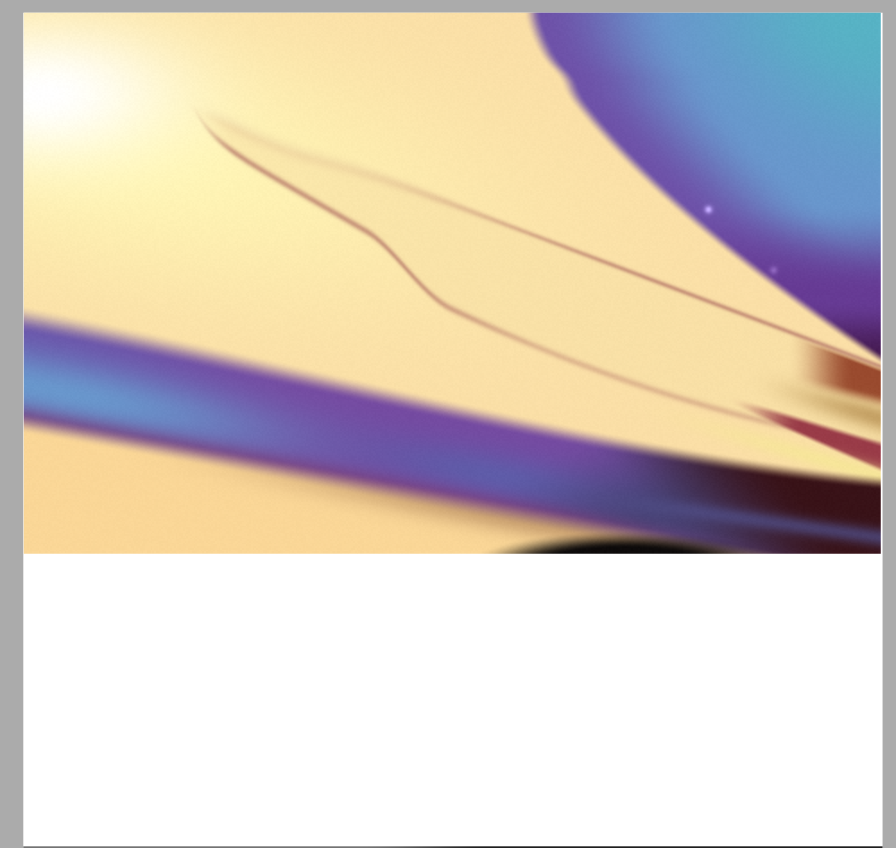
Give the GLSL for this background, as a Shadertoy shader.

```glsl
#define FRAME_GREY vec3(0.67)
#define PHOTO_LOW vec2(0.0265, 0.347)
#define PHOTO_HIGH vec2(0.983, 0.985)
#define PEACH vec3(0.98, 0.87, 0.65)
#define LEMON vec3(1.0, 0.965, 0.71)
#define VIOLET vec3(0.46, 0.29, 0.63)
#define SKY vec3(0.41, 0.59, 0.80)
#define TEAL vec3(0.34, 0.70, 0.77)
#define MAROON vec3(0.22, 0.07, 0.09)
#define RUST vec3(0.60, 0.29, 0.18)
#define VEIN vec3(0.70, 0.45, 0.40)
#define GRAIN 0.012

float hash(vec2 p) {
    vec3 h = fract(vec3(p.xyx) * 0.1031);
    h += dot(h, h.yzx + 33.33);
    return fract((h.x + h.y) * h.z);
}

float bell(float x, float width) {
    x /= width;
    return exp(-x * x);
}

float boxMask(vec2 p, vec2 low, vec2 high) {
    vec2 m = clamp((p - low) * iResolution.xy + 0.5, 0.0, 1.0)
           * clamp((high - p) * iResolution.xy + 0.5, 0.0, 1.0);
    return m.x * m.y;
}

// Heights of the curves, as functions of x
float upperVein(float x) {
    return 0.346 + 0.6 * (1.0 - x) - 0.014 * bell(x - 0.3, 0.08);
}

float lowerVein(float x) {
    float k = x - 0.531;
    float left = 0.732 - 0.92 * (x - 0.252) + 0.04 * exp(-50.0 * max(x - 0.2, 0.0));
    float right = 0.429 - 0.72 * k + 0.5 * k * k;
    return mix(left, right, smoothstep(0.40, 0.50, x));
}

// Warm backdrop with a white glow at the left
vec3 warmField(vec2 q) {
    vec2 e = q - vec2(0.1, 0.76);
    e = vec2(e.x, e.y + 0.3 * e.x) / vec2(0.42, 0.25);
    vec3 c = mix(PEACH, LEMON, exp(-dot(e, e)));
    vec2 g = (q - vec2(0.02, 0.85)) / vec2(0.15, 0.12);
    c = mix(c, vec3(1.0), exp(-dot(g, g)));
    return mix(c, vec3(0.98, 0.84, 0.59), smoothstep(0.03, -0.03, q.y - 0.27 + 0.3 * q.x));
}

// Thin membrane, its two veins and the dark folds at its root
vec3 membrane(vec3 c, vec2 q) {
    float up = q.y - upperVein(q.x);
    float low = q.y - lowerVein(q.x);
    float start = smoothstep(0.19, 0.25, q.x);
    float inside = smoothstep(0.008, -0.008, up) * smoothstep(-0.008, 0.008, low) * start;
    c = mix(c, vec3(0.97, 0.88, 0.65), 0.6 * inside);
    c = mix(c, VEIN, bell(up, mix(0.014, 0.005, smoothstep(0.3, 0.6, q.x)))
        * start * mix(0.12, 0.65, smoothstep(0.35, 0.75, q.x)));
    c = mix(c, VEIN, bell(low, 0.007) * start * mix(0.65, 0.35, smoothstep(0.42, 0.62, q.x)));

    float root = 1.0 - q.x;
    float rust = smoothstep(0.0, -0.012, up) * smoothstep(0.0, 0.03, q.y - 0.265 - 0.4 * root);
    c = mix(c, RUST, rust * smoothstep(0.89, 0.97, q.x));
    float tan1 = bell(q.y - 0.25 - 0.45 * root, 0.025);
    c = mix(c, vec3(0.72, 0.57, 0.33), 0.8 * tan1 * smoothstep(0.84, 1.0, q.x));
    float fold = smoothstep(0.007, -0.007, q.y - 0.203 - 0.48 * root)
               * smoothstep(-0.006, 0.006, q.y - 0.155 - 0.71 * root);
    c = mix(c, vec3(0.60, 0.23, 0.28), fold * smoothstep(0.82, 0.91, q.x));
    float rim = bell(q.y - 0.143 - 0.45 * root, 0.018) * smoothstep(0.7, 0.95, q.x);
    return mix(c, vec3(0.96, 0.91, 0.58), 0.7 * rim);
}

// Iridescent corner at the upper right
vec3 corner(vec3 c, vec2 q) {
    float edge = 0.592 + 0.408 * pow(max(1.0 - q.y, 0.0) / 0.641, 1.49);
    edge += 0.006 * bell(q.y - 0.88, 0.025);
    float d = q.x - edge;
    vec3 tint = mix(vec3(0.43, 0.32, 0.66), SKY, smoothstep(0.01, 0.17, d));
    tint = mix(tint, TEAL, smoothstep(0.12, 0.38, d) * smoothstep(0.6, 1.0, q.y));
    tint = mix(tint, vec3(0.40, 0.23, 0.58), smoothstep(0.65, 0.48, q.y));
    tint = mix(tint, vec3(0.27, 0.10, 0.32), smoothstep(0.47, 0.36, q.y));
    for (int i = 0; i < 2; i++) {
        vec2 speck = q - vec2(0.799, 0.636) - float(i) * vec2(0.076, -0.112);
        tint += (0.35 - 0.2 * float(i)) * bell(length(speck * vec2(1.59, 1.0)), 0.007);
    }
    return mix(c, tint, smoothstep(-0.009, 0.012, d));
}

// Violet band sweeping from the left to the dark lower right
vec3 sweep(vec3 c, vec2 q) {
    float top = 0.435 - 0.303 * q.x - 0.15 * q.x * q.x * (1.0 - q.x);
    float bottom = 0.247 - 0.29 * q.x;
    float v = (top - q.y) / (top - bottom);
    vec3 tint = mix(vec3(0.42, 0.32, 0.66), VIOLET, smoothstep(0.0, 0.35, q.x));
    tint = mix(tint, SKY, bell(v - 0.66, 0.36) * smoothstep(0.48, 0.05, q.x));
    tint = mix(tint, vec3(0.37, 0.36, 0.66), bell(v - 0.65, 0.3) * bell(q.x - 0.56, 0.18));
    tint = mix(tint, vec3(0.25, 0.25, 0.43), 0.85 * smoothstep(0.57, 0.78, q.x + 0.12 * (v - 0.5)));
    tint = mix(tint, MAROON, smoothstep(0.70, 0.94, q.x + 0.1 * (0.5 - v)));
    float streak = bell(q.y - 0.03 - 0.22 * (1.0 - q.x), 0.017);
    tint = mix(tint, vec3(0.31, 0.30, 0.52), 0.75 * streak * smoothstep(0.6, 0.8, q.x));
    tint = mix(tint, vec3(0.48, 0.25, 0.47), 0.7 * bell(v - 1.0, 0.13) * smoothstep(0.95, 0.6, q.x));
    float soft = mix(0.026, 0.014, q.x);
    float mask = smoothstep(-soft, soft, top - q.y) * smoothstep(-0.026, 0.014, q.y - bottom);
    c = mix(c, vec3(0.55, 0.36, 0.25), 0.45 * bell(q.y - bottom + 0.015, 0.03) * smoothstep(0.1, 0.6, q.x));
    c = mix(c, tint, mask);
    vec2 s = (q - vec2(0.70, -0.025)) / vec2(0.15, 0.055);
    return mix(c, vec3(0.05, 0.04, 0.04), smoothstep(1.25, 0.65, length(s)));
}

void mainImage(out vec4 fragColor, in vec2 fragCoord) {
    vec2 uv = fragCoord / iResolution.xy;
    vec2 q = (uv - PHOTO_LOW) / (PHOTO_HIGH - PHOTO_LOW);
    vec3 photo = sweep(corner(membrane(warmField(q), q), q), q);
    photo += GRAIN * (hash(floor(uv * 500.0)) - 0.5);

    // White page, grey surround and a dark rule along the foot
    vec3 color = mix(FRAME_GREY, vec3(1.0), boxMask(uv, vec2(0.026, 0.0), vec2(0.985)));
    vec3 rule = vec3(mix(0.45, 0.12, smoothstep(0.40, 0.55, uv.x)));
    color = mix(color, rule, boxMask(uv, vec2(0.026, -0.01), vec2(0.985, 0.002)));
    color = mix(color, photo, boxMask(uv, PHOTO_LOW, PHOTO_HIGH));
    fragColor = vec4(clamp(color, 0.0, 1.0), 1.0);
}
```
